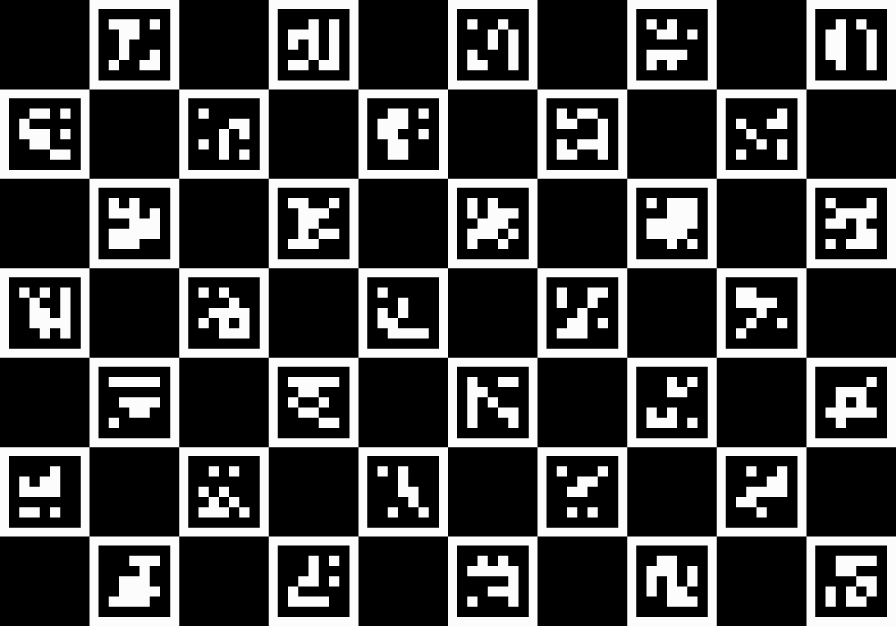
Reproduce this pattern procedurally as a WebGL 1 fragment shader.

```glsl
precision highp float;

uniform vec2 u_resolution;

#define GRID vec2(10.0, 7.0)   // cells across and down
#define MARKER_SIZE 0.8        // marker side as a share of its cell
#define BITS 5.0               // code bits per marker side
#define FRAME 1.0              // black frame width in bits
#define DENSITY 0.5            // share of white bits
#define SEED 17.0
#define INK vec3(0.0)
#define PAPER vec3(0.99)
#define SAMPLES 4              // antialiasing samples per axis

float hash(vec2 p) {
  vec3 q = fract(vec3(p.xyx) * vec3(0.1031, 0.1030, 0.0973));
  q += dot(q, q.yzx + 33.33);
  return fract((q.x + q.y) * q.z);
}

// 1 inside the box [lo, hi), 0 outside
float insideBox(vec2 p, float lo, float hi) {
  vec2 inside = step(vec2(lo), p) * (1.0 - step(vec2(hi), p));
  return inside.x * inside.y;
}

// Random square code, different in every cell
float codeBit(vec2 bit, vec2 cell) {
  vec2 id = cell * (BITS + 2.0) + bit;
  return step(hash(id + SEED), DENSITY);
}

// White amount of the checkerboard with a marker in each light cell
float board(vec2 p) {
  vec2 cell = floor(p);
  vec2 local = fract(p);
  float light = mod(cell.x + cell.y, 2.0);

  float margin = 0.5 * (1.0 - MARKER_SIZE);
  float marker = insideBox(local, margin, 1.0 - margin);

  vec2 module = (local - margin) / MARKER_SIZE * (BITS + 2.0 * FRAME) - FRAME;
  float code = insideBox(module, 0.0, BITS) * codeBit(floor(module), cell);

  return light * mix(1.0, code, marker);
}

void main() {
  // Average the board over the area of one pixel
  float white = 0.0;
  for (int y = 0; y < SAMPLES; y++) {
    for (int x = 0; x < SAMPLES; x++) {
      vec2 offset = (vec2(float(x), float(y)) + 0.5) / float(SAMPLES) - 0.5;
      white += board((gl_FragCoord.xy + offset) / u_resolution * GRID);
    }
  }
  white /= float(SAMPLES * SAMPLES);

  gl_FragColor = vec4(mix(INK, PAPER, white), 1.0);
}
```
